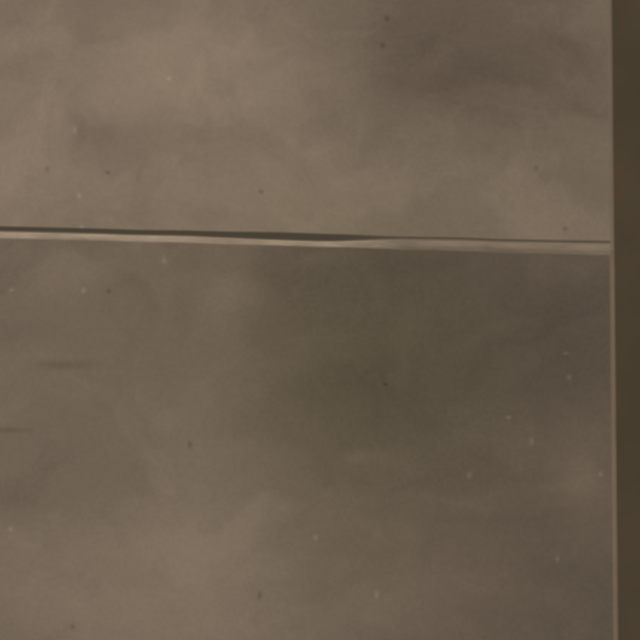
This texture is drawn by a Shadertoy shader. Its source:

```glsl
// Two weathered stone slabs divided by a sloping joint, with a shaded strip on the right.
// Broad gaussian tones set the light, warped value noise adds stains and grain,
// and distance bands draw the grooves and their pale lips.

float hash(vec2 p) {
    vec3 q = fract(vec3(p.xyx) * 0.1031);
    q += dot(q, q.yzx + 33.33);
    return fract((q.x + q.y) * q.z);
}

float noise(vec2 p) {
    vec2 cell = floor(p), f = fract(p);
    f = f * f * (3.0 - 2.0 * f);
    float low = mix(hash(cell), hash(cell + vec2(1, 0)), f.x);
    float high = mix(hash(cell + vec2(0, 1)), hash(cell + vec2(1, 1)), f.x);
    return mix(low, high, f.y);
}

// Layered noise centred on zero
float clouds(vec2 p) {
    float sum = 0.0, gain = 0.5;
    for (int i = 0; i < 5; i++) {
        sum += gain * (noise(p) - 0.5);
        p = mat2(0.8, 0.6, -0.6, 0.8) * p * 2.03 + 7.1;
        gain *= 0.5;
    }
    return sum;
}

// Soft elliptical patch of tone
float patchTone(vec2 p, vec2 center, vec2 size) {
    vec2 d = (p - center) / size;
    return exp(-dot(d, d));
}

// Smooth band around zero distance
float band(float d, float halfWidth, float blur) {
    return 1.0 - smoothstep(halfWidth - blur, halfWidth + blur, abs(d));
}

float upperTone(vec2 p) {
    float t = 0.465;
    t += 0.060 * patchTone(p, vec2(0.29, 0.91), vec2(0.17, 0.13));
    t += 0.040 * patchTone(p, vec2(0.02, 0.82), vec2(0.17, 0.22));
    t += 0.040 * patchTone(p, vec2(0.42, 0.70), vec2(0.24, 0.08));
    t -= 0.080 * patchTone(p, vec2(0.73, 0.91), vec2(0.20, 0.14));
    t -= 0.030 * patchTone(p, vec2(0.14, 0.79), vec2(0.12, 0.04));
    return t;
}

float lowerTone(vec2 p) {
    float t = mix(0.420, 0.365, smoothstep(0.2, 0.9, p.x));
    t += 0.060 * patchTone(p, vec2(0.28, 0.08), vec2(0.36, 0.26));
    t += 0.035 * patchTone(p, vec2(0.35, 0.55), vec2(0.05, 0.06));
    t += 0.025 * patchTone(p, vec2(0.10, 0.56), vec2(0.06, 0.05));
    t += 0.035 * patchTone(p, vec2(0.91, 0.25), vec2(0.04, 0.07));
    t += 0.030 * patchTone(p, vec2(0.57, 0.285), vec2(0.04, 0.012));
    t -= 0.050 * patchTone(p, vec2(0.61, 0.40), vec2(0.21, 0.18));
    t -= 0.025 * patchTone(p, vec2(0.90, 0.48), vec2(0.12, 0.14));
    t -= 0.045 * patchTone(p, vec2(0.10, 0.43), vec2(0.05, 0.008));
    t -= 0.045 * patchTone(p, vec2(0.01, 0.328), vec2(0.03, 0.005));
    t -= 0.020 * patchTone(p, vec2(0.48, 0.57), vec2(0.20, 0.06));
    return t;
}

// Sparse pale and dark chips, one candidate per cell
float flecks(vec2 p, float scale) {
    vec2 cell = floor(p * scale), f = fract(p * scale);
    vec2 center = 0.3 + 0.4 * vec2(hash(cell + 3.7), hash(cell + 9.2));
    float pick = hash(cell + 21.4);
    float shape = patchTone(f, center, vec2(0.08, 0.05 + 0.09 * hash(cell + 5.0)));
    return shape * (step(0.96, pick) - step(pick, 0.025));
}

void mainImage(out vec4 fragColor, in vec2 fragCoord) {
    vec2 p = fragCoord / iResolution.xy;
    float blur = max(0.0018, 1.0 / iResolution.y);

    // Joint positions, slightly uneven
    float wobble = 0.002 * (noise(vec2(p.x * 14.0, 2.0)) - 0.5);
    float jointY = 0.632 - 0.0245 * p.x + wobble;
    float edgeX = 0.9525 + 0.0095 * (1.0 - p.y);
    float dy = p.y - jointY;
    float dx = p.x - edgeX;

    // Slab surface: tone, wispy stains, chips and grain
    float tone = mix(lowerTone(p), upperTone(p), smoothstep(-blur, blur, dy));
    vec2 warp = vec2(clouds(p * 7.0 + 31.0), clouds(p * 7.0 + 57.0));
    float stain = clouds(p * vec2(6.0, 8.0) + 1.6 * warp + 3.0);
    float wisps = clouds(p * vec2(17.0, 26.0) + 4.0 * warp + 11.0);
    float wear = mix(0.45, 1.0, smoothstep(0.45, 0.75, p.y + 0.25 * (0.4 - p.x)));
    tone += 0.075 * stain + 0.065 * wear * wisps;
    tone += 0.060 * flecks(p + 0.02 * warp, 21.0);
    tone += 0.014 * (noise(p * 210.0) - 0.5);
    float olive = patchTone(p, vec2(0.58, 0.42), vec2(0.28, 0.24));
    vec3 tint = mix(vec3(1.0, 0.875, 0.745), vec3(1.0, 0.895, 0.720), olive);
    vec3 color = tone * tint;

    // Horizontal joint: pale lip below a groove that swells, then thins
    float right = smoothstep(0.52, 0.64, p.x);
    float groove = 0.0036 + 0.0022 * patchTone(p, vec2(0.46, p.y), vec2(0.12, 1.0));
    groove = mix(groove, 0.0017, right);
    float grooveY = mix(0.0100, 0.0112 + 0.006 * (p.x - 0.6), right);
    float onSlab = 1.0 - smoothstep(-0.004, 0.0, dx);
    float lip = band(dy, mix(0.0050, 0.0074, right), blur * 1.5);
    vec3 lipColor = mix(vec3(0.58, 0.51, 0.43), vec3(0.47, 0.415, 0.35), right);
    lipColor *= 1.0 + 10.0 * dy + 0.30 * clouds(p * vec2(25.0, 120.0));
    color = mix(color, lipColor, lip * onSlab * mix(1.0, 0.85, right));
    float shade = band(dy - grooveY, groove, blur * 1.5);
    color = mix(color, vec3(0.26, 0.235, 0.195), shade * onSlab * mix(0.9, 0.70, right));

    // Right strip and the vertical lip beside it
    vec3 strip = vec3(0.280, 0.240, 0.185) * (1.0 + 0.18 * clouds(p * 8.0));
    color = mix(color, strip, smoothstep(0.002 - 2.0 * blur, 0.002 + 2.0 * blur, dx));
    float below = 1.0 - smoothstep(0.58, 0.64, p.y);
    vec3 edgeColor = mix(vec3(0.43, 0.38, 0.32), vec3(0.46, 0.395, 0.32), below);
    float edge = band(dx, 0.0036, blur * 1.6);
    edge *= 1.0 + 0.5 * clouds(vec2(p.y * 18.0, 4.0));
    color = mix(color, edgeColor, edge * mix(0.55, 0.75, below));

    fragColor = vec4(color, 1.0);
}
```
